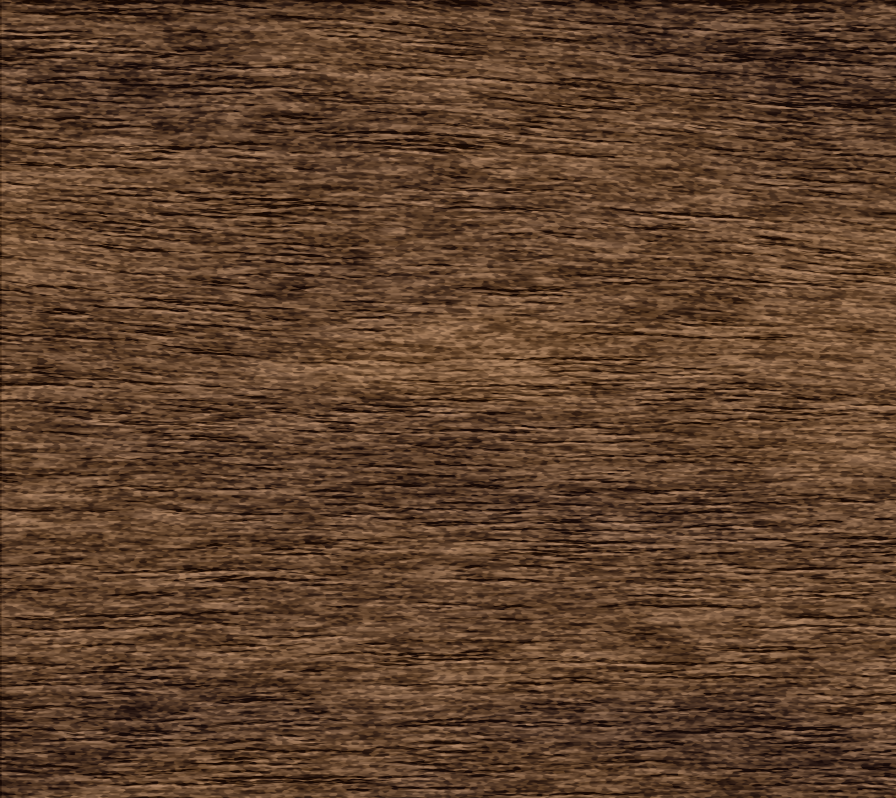
A Shadertoy shader for this texture:

```glsl
const vec3 DARK  = vec3(0.15, 0.082, 0.05);
const vec3 MID   = vec3(0.35, 0.24, 0.16);
const vec3 LIGHT = vec3(0.58, 0.44, 0.34);
const vec3 GOLDEN = vec3(0.014, 0.002, -0.024);

const vec2 PATCH_SIZE  = vec2(0.30, 0.085);
const vec2 STREAK_SIZE = vec2(0.16, 0.010);
const vec2 FIBRE_SIZE  = vec2(0.034, 0.0032);
const vec2 SPECK_SIZE  = vec2(0.0068, 0.0024);
const vec2 CLUSTER_SIZE = vec2(0.16, 0.035);
const vec2 LONG_CRACK  = vec2(0.17, 0.0125);
const vec2 SHORT_CRACK = vec2(0.065, 0.0085);

const float BASE_TONE = 0.382;
const float PATCH_GAIN = 0.10;
const float STREAK_GAIN = 0.11;
const float FIBRE_GAIN = 0.27;
const float SPECK_GAIN = 0.27;
const float CRACK_DEPTH = 0.25;
const float RIM_GAIN = 0.10;
const float CRACK_WIDTH = 0.0015;

vec2 hash2(vec2 cell) {
    vec3 q = fract(cell.xyx * vec3(0.1031, 0.1030, 0.0973));
    q += dot(q, q.yzx + 33.33);
    return fract((q.xx + q.yz) * q.zy);
}

// Smooth cellular noise: cell values blended by distance, centred on zero
float cellular(vec2 p, float seed) {
    vec2 cell = floor(p);
    float total = 0.0, weights = 0.0;
    for (int j = -1; j <= 1; j++)
    for (int i = -1; i <= 1; i++) {
        vec2 id = cell + vec2(i, j);
        vec2 offset = id + hash2(id + seed) - p;
        float weight = exp(-6.0 * dot(offset, offset));
        total += weight * hash2(id + seed + 57.0).x;
        weights += weight;
    }
    return total / weights - 0.5;
}

// Tapered cracks, one per cell: x = dark groove, y = lit rim below it
vec2 cracks(vec2 p, vec2 size, float density, float seed) {
    float pixel = 1.0 / iResolution.y;
    vec2 cell = floor(p / size);
    vec2 result = vec2(0.0);
    for (int j = -1; j <= 1; j++)
    for (int i = -1; i <= 1; i++) {
        vec2 id = cell + vec2(i, j);
        vec2 shape = hash2(id + seed + 91.0);
        vec2 d = p - (id + hash2(id + seed)) * size;
        d.y += 0.0009 * sin(d.x * 70.0 + shape.x * 40.0)
             + 0.0004 * sin(d.x * 260.0 + shape.y * 60.0);
        float along = abs(d.x) / (size.x * mix(0.2, 0.85, shape.x));
        float taper = max(1.0 - along * along, 0.0);
        float width = CRACK_WIDTH * taper * (0.75 + 0.35 * sin(d.x * 190.0 + shape.x * 90.0));
        float strength = smoothstep(shape.y - 0.1, shape.y + 0.1, density)
                       * smoothstep(0.0, 0.4, taper);
        vec2 gap = abs(vec2(d.y, d.y + 1.5 * CRACK_WIDTH + 0.8 * pixel));
        vec2 line = 1.0 - smoothstep(vec2(width - 0.5 * pixel), vec2(width + 0.7 * pixel), gap);
        result = max(result, line * strength);
    }
    return result;
}

// Bend the grain: falling to the right in the upper half, gently wavy
vec2 bendGrain(vec2 p) {
    float upper = smoothstep(0.25, 0.7, p.y);
    p.y += 0.05 * p.x * upper;
    p.y += 0.004 * sin(p.x * 6.0 + p.y * 9.0) * (0.3 + upper);
    p.y += 0.0009 * sin(p.x * 23.0 - p.y * 31.0);
    return p;
}

// Broad light and dark zones from layered sines and large cells
float broadTone(vec2 p, vec2 grain) {
    float bands = 0.010 * sin(grain.y * 17.0 - 2.6 + 0.8 * sin(p.x * 4.0))
                + 0.008 * sin(grain.y * 41.0 + p.x * 3.0);
    float middle = smoothstep(0.25, 0.5, p.y) - smoothstep(0.68, 0.9, p.y);
    float patches = cellular(grain / PATCH_SIZE, 11.0);
    return bands + 0.045 * (middle - 0.5) + PATCH_GAIN * patches;
}

vec3 woodColour(float tone) {
    float lower = clamp((tone - DARK.r) / (MID.r - DARK.r), -0.3, 1.0);
    float upper = clamp((tone - MID.r) / (LIGHT.r - MID.r), 0.0, 1.35);
    return mix(DARK, MID, lower) + (LIGHT - MID) * upper;
}

void mainImage(out vec4 fragColor, in vec2 fragCoord) {
    vec2 p = fragCoord / iResolution.y;
    vec2 grain = bendGrain(p);

    // Layers of grain, from broad to fine
    float broad = broadTone(p, grain);
    float speck = cellular(grain / SPECK_SIZE, 71.0);
    float tone = BASE_TONE + broad
               + STREAK_GAIN * cellular(grain / STREAK_SIZE, 23.0)
               + FIBRE_GAIN * cellular(grain / FIBRE_SIZE, 37.0)
               + SPECK_GAIN * speck;

    // Open pores, clustered and denser in the dark zones
    float cluster = cellular(grain / CLUSTER_SIZE, 131.0);
    float density = clamp(0.36 - 2.0 * broad + 0.6 * cluster, 0.06, 0.8);
    vec2 crack = max(cracks(grain, LONG_CRACK, density, 5.0),
                     0.9 * cracks(grain, SHORT_CRACK, density * 0.8, 43.0));
    tone += RIM_GAIN * crack.y * (1.0 - crack.x);
    tone -= CRACK_DEPTH * crack.x;

    // Ragged top edge of the board and thin shadow on the left
    float ragged = cellular(p / vec2(0.035, 0.01), 83.0);
    float edge = smoothstep(0.988, 0.996, p.y + 0.008 * ragged);
    tone -= edge * (0.17 - 0.35 * ragged);
    tone -= 0.12 * (1.0 - smoothstep(0.001, 0.003, p.x));

    // Golden cast on the lighter zones, greyer elsewhere
    float warmth = clamp(0.3 + 8.0 * broad + speck, -0.5, 1.0);
    vec3 colour = woodColour(tone) + GOLDEN * warmth;
    fragColor = vec4(clamp(colour, 0.0, 1.0), 1.0);
}
```
